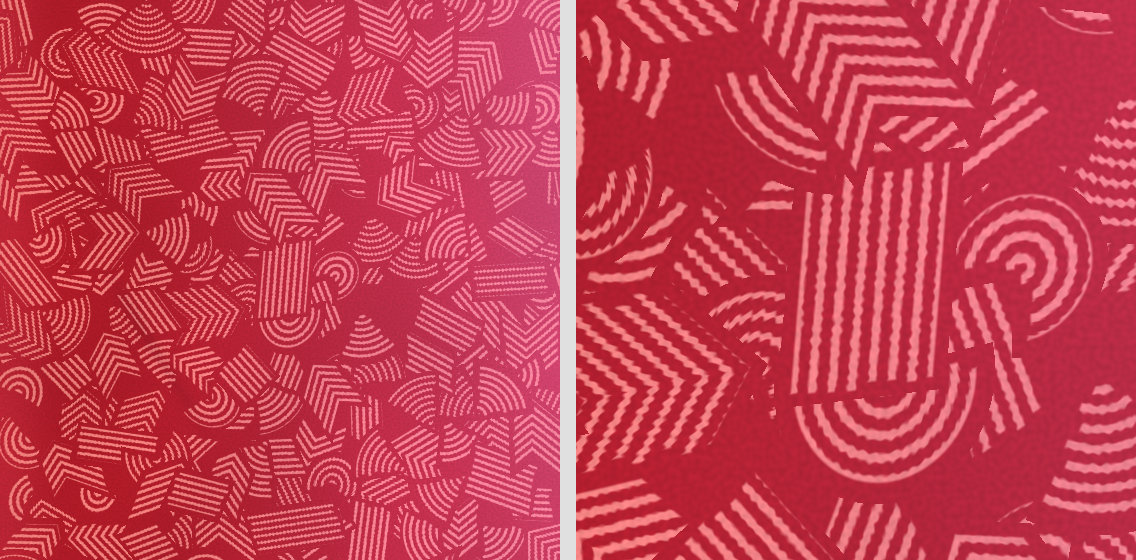
Left, the full canvas; right, a detail of the centre.
Write a Shadertoy shader that draws this pattern.

```glsl
// Red cloth printed with overlapping patches of pale, beaded lines:
// fans, arches, straight hatching and chevrons on a jittered grid.
// The patch with the highest random rank hides those beneath it.

const float CELL = 0.078;      // spacing of the patches
const float PITCH = 0.0117;    // spacing of the printed lines
const float BEAD = 0.0066;     // length of one bead along a line
const float MARGIN = 0.005;    // bare cloth around each patch
const float TAU = 6.2831853;

// edge: signed distance to the outline; line: coordinates across and along
struct Patch { float edge; vec2 line; };

vec3 hash3(vec2 p) {
    vec3 h = fract(p.xyx * vec3(0.1031, 0.1030, 0.0973));
    h += dot(h, h.yxz + 33.33);
    return fract((h.xxy + h.yzz) * h.zyx);
}

float gradientNoise(vec2 p) {
    vec2 i = floor(p), f = fract(p);
    vec2 u = f * f * f * (f * (f * 6.0 - 15.0) + 10.0);
    vec4 corner;
    for (int k = 0; k < 4; k++) {
        vec2 o = vec2(k & 1, k >> 1);
        float angle = TAU * hash3(i + o + 71.0).x;
        corner[k] = dot(vec2(cos(angle), sin(angle)), f - o);
    }
    return mix(mix(corner.x, corner.y, u.x), mix(corner.z, corner.w, u.x), u.y);
}

vec2 rotate(vec2 p, float angle) {
    float c = cos(angle), s = sin(angle);
    return vec2(c * p.x - s * p.y, s * p.x + c * p.y);
}

// Concentric arcs inside a circular sector
Patch arcs(vec2 p, float radius, float halfAngle) {
    float r = length(p), a = atan(p.x, p.y);
    return Patch(max(r - radius, (abs(a) - halfAngle) * r), vec2(r, a * r));
}

// Parallel lines inside a slanted box
Patch hatch(vec2 p, vec2 size, float slant) {
    vec2 d = abs(vec2(p.x + slant * p.y, p.y)) - size;
    return Patch(max(d.x, d.y), p.yx);
}

// Parallel lines folded about an off-centre axis
Patch chevron(vec2 p, vec2 size, float fold) {
    float x = abs(p.x - fold);
    float across = (p.y + 0.8 * x - 0.02) * 0.78;
    return Patch(max(abs(p.x) - size.x, abs(across) - size.y), vec2(across, x * 1.28));
}

Patch makePatch(vec2 p, float kind, vec3 rnd) {
    if (kind < 0.27)
        return arcs(p + vec2(0.0, 0.05), mix(0.08, 0.11, rnd.x), mix(0.5, 0.85, rnd.y));
    if (kind < 0.47)
        return arcs(p * vec2(1.0, 0.86), mix(0.040, 0.060, rnd.x), mix(1.5, 2.4, rnd.y));
    if (kind < 0.73)
        return hatch(p, mix(vec2(0.035, 0.03), vec2(0.08, 0.045), rnd.xy), rnd.z - 0.5);
    return chevron(p, mix(vec2(0.035, 0.03), vec2(0.06, 0.045), rnd.xy), 0.04 * (rnd.z - 0.5));
}

// Coverage of the printed lines of one patch
float printLines(Patch patch_, float seed, float grain, float soft) {
    float row = floor(patch_.line.x / PITCH);
    vec2 ragged = hash3(vec2(row + 40.0, seed * 97.0)).xy;
    float dist = abs(fract(patch_.line.x / PITCH) - 0.5) * PITCH;
    float bead = cos(TAU * (patch_.line.y / BEAD + ragged.y));
    float dotted = smoothstep(0.55, 1.0, seed);
    float halfWidth = mix(0.0025, 0.0019, dotted) + 0.0014 * grain
                    + mix(0.0003, 0.0009, dotted) * bead;
    float ends = patch_.edge + 0.007 * ragged.x;
    return smoothstep(soft, -soft, dist - halfWidth) * smoothstep(soft, -soft, ends);
}

// Finds the topmost patch at p and draws its lines
float printedPattern(vec2 p, float soft) {
    vec2 home = floor(p / CELL);
    float topRank = -1.0, seed = 0.0;
    Patch top = Patch(1.0, vec2(0.0));
    for (int j = -2; j <= 2; j++)
    for (int i = -2; i <= 2; i++) {
        vec2 id = home + vec2(i, j) + 50.0;
        vec3 place = hash3(id), look = hash3(id + 137.0), size = hash3(id + 291.0);
        vec2 centre = (id - 50.0 + 0.5 + 0.7 * (place.xy - 0.5)) * CELL;
        Patch candidate = makePatch(rotate(p - centre, TAU * look.x), look.y, size);
        if (candidate.edge < MARGIN && place.z > topRank) {
            topRank = place.z;
            seed = look.z;
            top = candidate;
        }
    }
    return printLines(top, seed, gradientNoise(p * 210.0), soft);
}

// Soft shading of the folds, with one long diagonal crease
float foldShade(vec2 p) {
    vec2 q = rotate(p - vec2(0.28, 0.37), 1.02);
    float crease = exp(-pow(q.y / 0.012, 2.0)) * smoothstep(0.22, 0.05, abs(q.x));
    return 1.0 + 0.07 * gradientNoise(p * vec2(5.0, 4.0) + 3.0) - 0.07 * crease;
}

void mainImage(out vec4 fragColor, in vec2 fragCoord) {
    vec2 p = fragCoord / iResolution.y;
    float soft = max(0.0011, 0.8 / iResolution.y);

    // Cloth and ink turn from red on the left to pink at the upper right
    float pinkness = smoothstep(0.12, 0.95, p.x + 0.12 * (p.y - 0.5));
    float glow = smoothstep(0.6, 1.4, p.x + 0.5 * p.y) * smoothstep(0.7, 1.05, p.x);
    vec3 cloth = mix(vec3(0.67, 0.10, 0.15), vec3(0.77, 0.20, 0.33), pinkness);
    cloth = mix(cloth, vec3(0.83, 0.32, 0.52), 0.65 * glow);
    cloth += vec3(0.06, 0.04, 0.05) * smoothstep(0.12, 0.0, p.x);
    vec3 ink = mix(vec3(0.95, 0.52, 0.50), vec3(0.98, 0.54, 0.64), pinkness);

    // Fine weave lies over print and cloth alike
    float weave = 1.0 + 0.09 * gradientNoise(p * 260.0 + 9.0);
    vec3 color = mix(cloth, ink, 0.95 * printedPattern(p, soft));
    fragColor = vec4(color * weave * foldShade(p), 1.0);
}
```
